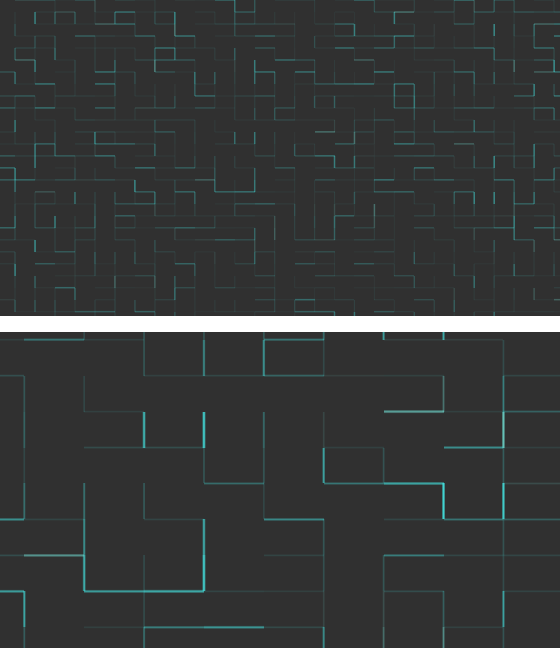
Top, the full canvas; bottom, a detail of the centre.
A Shadertoy shader for this background:

```glsl
// Dark grey backdrop with a broken rectangular grid of fine, dim teal lines.

const vec3  BACKDROP     = vec3(0.188);
const vec3  TEAL         = vec3(0.26, 0.86, 0.85);
const vec3  PALE         = vec3(0.42, 0.82, 0.78);
const vec2  CELL         = vec2(0.06318, 0.03792); // cell size, canvas height = 1
const vec2  GRID_ORIGIN  = vec2(0.0477, 0.0139);
const float LEFT_SHARE   = 0.65;                   // cells with a left edge
const float TOP_SHARE    = 0.57;                   // cells with a top edge
const vec2  WIDTH_RANGE  = vec2(0.0011, 0.0025);   // faintest and strongest line
const float MIN_OPACITY  = 0.2;
const float SKEW         = 2.2;                    // higher gives more faint lines
const float ROW_STRENGTH = 0.7;                    // horizontal lines are dimmer
const float PALE_CHANCE  = 0.1;
const float SOFTNESS     = 1.6;                    // filter size in pixels

float hash(vec2 p) {
    return fract(sin(dot(p, vec2(127.1, 311.7))) * 43758.5453);
}

// Share of the filter footprint covered by a line of the given width.
float lineCoverage(float dist, float width, float footprint) {
    float halfWidth = 0.5 * width;
    float halfFoot = 0.5 * footprint;
    float overlap = min(dist + halfFoot, halfWidth) - max(dist - halfFoot, -halfWidth);
    return clamp(overlap / footprint, 0.0, 1.0);
}

// Blend one cell edge over the colour; strength drives both width and opacity.
vec3 drawEdge(vec3 base, vec2 id, float dist, float amount, float footprint) {
    float strength = pow(hash(id + 17.3), SKEW);
    float width = mix(WIDTH_RANGE.x, WIDTH_RANGE.y, strength);
    float opacity = amount * mix(MIN_OPACITY, 1.0, strength);
    vec3 tint = mix(TEAL, PALE, step(hash(id + 41.9), PALE_CHANCE));
    return mix(base, tint, opacity * lineCoverage(dist, width, footprint));
}

void mainImage(out vec4 fragColor, in vec2 fragCoord) {
    vec2 grid = (fragCoord / iResolution.y - GRID_ORIGIN) / CELL;
    float footprint = SOFTNESS / iResolution.y;

    // Signed distance to the nearest grid line on each axis
    vec2 nearest = floor(grid + 0.5);
    vec2 dist = (grid - nearest) * CELL;
    vec2 cell = floor(grid);

    // Each cell owns its left and top edge and mostly keeps only one of them
    vec2 leftOwner = vec2(nearest.x, cell.y);
    vec2 topOwner = vec2(cell.x, nearest.y - 1.0);
    float hasLeft = step(hash(leftOwner), LEFT_SHARE);
    float hasTop = step(1.0 - TOP_SHARE, hash(topOwner));

    vec3 color = drawEdge(BACKDROP, leftOwner, dist.x, hasLeft, footprint);
    color = drawEdge(color, topOwner + 73.7, dist.y, hasTop * ROW_STRENGTH, footprint);

    fragColor = vec4(color, 1.0);
}
```
